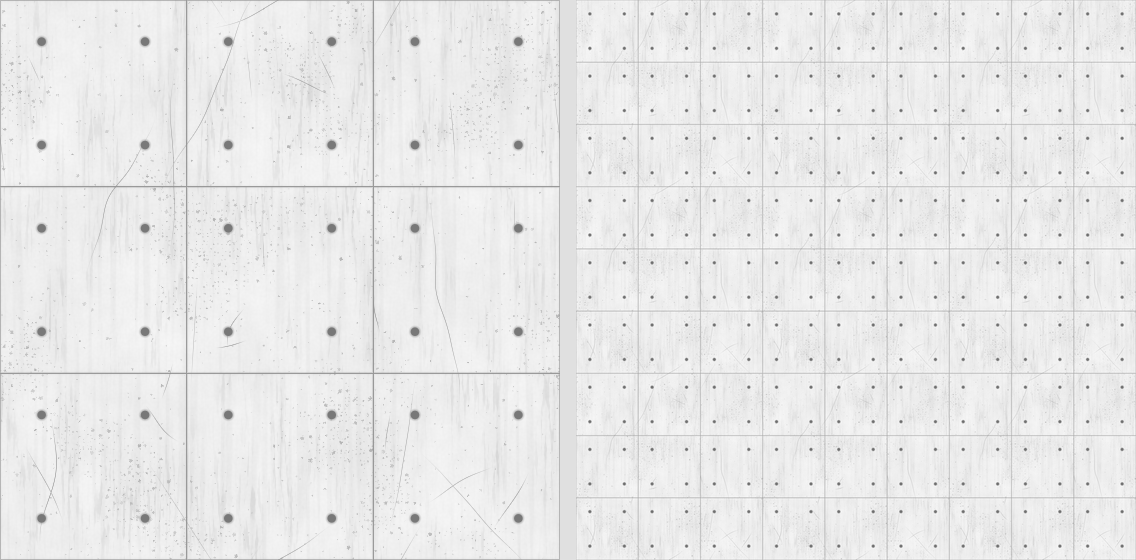
Left, the tile; right, the same tile 3 across and 3 down.
This texture is drawn by a Shadertoy shader. Its source:

```glsl
// Pale cast concrete wall: 3 x 3 panels with thin joints and four tie holes each.
// Wrapping gradient noise gives mottling and streaks, a jittered grid gives pits,
// and a loop of bent, tapered strokes gives the hairline cracks.

vec2 hash2(vec2 p) {
    vec3 q = fract(p.xyx * vec3(0.1031, 0.1030, 0.0973));
    q += dot(q, q.yzx + 33.33);
    return fract((q.xx + q.yz) * q.zy);
}

float corner(vec2 cell, vec2 offset, vec2 period) {
    float a = 6.2832 * hash2(mod(cell, period) + 0.37).x;
    return dot(vec2(cos(a), sin(a)), offset);
}

// Gradient noise that repeats after a whole number of cells
float gnoise(vec2 p, vec2 period) {
    vec2 i = floor(p), f = fract(p), e = vec2(1.0, 0.0);
    vec2 u = f * f * f * (f * (f * 6.0 - 15.0) + 10.0);
    return mix(mix(corner(i, f, period), corner(i + e, f - e, period), u.x),
               mix(corner(i + e.yx, f - e.yx, period), corner(i + 1.0, f - 1.0, period), u.x), u.y);
}

float tileNoise(vec2 uv, vec2 n) { return gnoise(uv * n, n); }

// Share of a pixel covered by a line of half width w at distance d
float stroke(float d, float w, float px) {
    return max(min(d + 0.5 * px, w) - max(d - 0.5 * px, -w), 0.0) / px;
}

// Ragged vertical stains, different in each panel
float streaks(vec2 local, vec2 id) {
    vec2 shift = id * vec2(61.0, 37.0), period = vec2(512.0);
    float band = smoothstep(-0.1, 0.4, gnoise(local * vec2(7.0, 1.6) + shift, period));
    float ragged = 0.3 * gnoise(local * vec2(95.0, 26.0) + shift, period);
    float fine = smoothstep(0.0, 0.4, gnoise(local * vec2(58.0, 5.0) + shift, period) + ragged);
    float tall = smoothstep(0.05, 0.4, gnoise(local * vec2(30.0, 0.8) + shift + 200.0, period));
    return fine * (0.12 + band) + 0.45 * tall + 0.3 * band;
}

// Small ragged pits gathered in patches, n cells across
float pits(vec2 uv, float n, float px) {
    vec2 cell = floor(uv * n), h = hash2(cell + n), k = hash2(cell + 2.7 * n);
    vec2 mid = (cell + 0.5) / n;
    float cluster = tileNoise(mid, vec2(4.0)) + 0.5 * tileNoise(mid, vec2(11.0));
    float chance = mix(0.04, 0.5, smoothstep(0.0, 0.5, cluster));
    float d = length(fract(uv * n) - 0.27 - 0.46 * k);
    d += 0.22 * tileNoise(uv, vec2(n * 5.0));
    float r = mix(0.08, 0.24, h.y * h.y);
    return step(h.x, chance) * clamp((r - d) / (px * n) + 0.5, 0.0, 1.0) * (0.4 + 0.6 * k.x);
}

// Hairline cracks, mostly upright, fading towards their tips
float cracks(vec2 uv, float px) {
    float total = 0.0;
    for (int i = 0; i < 28; i++) {
        vec2 seed = vec2(float(i) * 3.7 + 5.0, 19.0);
        vec2 h = hash2(seed + 40.0), k = hash2(seed + 90.0);
        vec2 d = fract(uv - hash2(seed) + 0.5) - 0.5;
        float lean = 2.0 * h.x - 1.0;
        float a = 1.4 * lean * abs(lean);
        float along = dot(d, vec2(sin(a), cos(a)));
        float across = dot(d, vec2(cos(a), -sin(a)));
        float reach = mix(0.03, 0.25, h.y * h.y);
        float bend = 0.016 * k.x * k.x, rate = mix(14.0, 28.0, k.y);
        float phase = along * rate + 6.2832 * k.y;
        across -= bend * (sin(phase) + 0.25 * sin(2.3 * phase));
        float slope = bend * rate * (cos(phase) + 0.575 * cos(2.3 * phase));
        float taper = 1.0 - smoothstep(0.2, 1.0, abs(along) / reach);
        float line = stroke(abs(across) * inversesqrt(1.0 + slope * slope), 0.0005, px);
        total = max(total, line * taper * mix(0.4, 0.9, k.x));
    }
    return total;
}

void mainImage(out vec4 fragColor, in vec2 fragCoord) {
    vec2 uv = fragCoord / iResolution.xy;
    float px = 1.0 / min(iResolution.x, iResolution.y);
    vec2 local = fract(uv * 3.0), id = mod(floor(uv * 3.0), 3.0);

    // Mottled concrete
    float tone = 0.942;
    tone += 0.022 * tileNoise(uv, vec2(5.0)) + 0.016 * tileNoise(uv, vec2(16.0, 9.0));
    tone += 0.012 * tileNoise(uv, vec2(40.0)) + 0.012 * tileNoise(uv, vec2(190.0));
    tone -= 0.047 * streaks(local, id);

    // Wear, with a grey haze where the pits gather
    float haze = tileNoise(uv, vec2(4.0)) + 0.5 * tileNoise(uv, vec2(11.0));
    tone -= 0.012 * smoothstep(0.0, 0.5, haze);
    tone = mix(tone, 0.71, max(pits(uv, 75.0, px), 0.85 * pits(uv, 150.0, px)));
    tone = mix(tone, 0.48, cracks(uv, px));

    // Joints with a faint dirty margin
    vec2 edge = (0.5 - abs(local - 0.5)) / 3.0;
    float joint = min(edge.x, edge.y);
    tone -= 0.07 * exp(-joint / 0.002);
    tone = mix(tone, 0.57, stroke(joint, 0.001, px));

    // Tie holes with a soft rim
    float hole = length(abs(local - 0.5) - 0.277) / 3.0 - 0.0076;
    tone = mix(tone, 0.6, 0.65 * (1.0 - smoothstep(-0.001, 0.005, hole)));
    tone = mix(tone, 0.47, clamp(0.5 - hole / max(px, 0.0014), 0.0, 1.0));

    fragColor = vec4(vec3(tone), 1.0);
}
```
